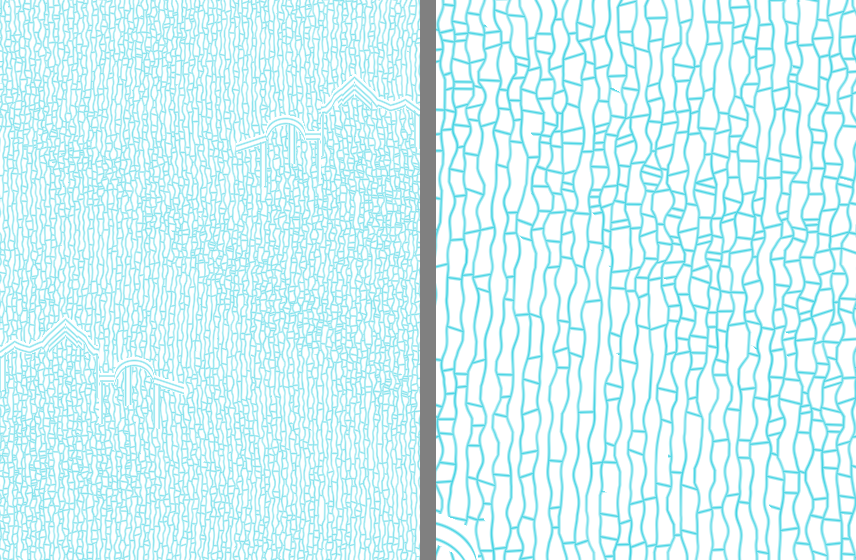
Left, the full canvas; right, a detail of the centre.
This pattern is drawn by a WebGL 2 fragment shader. Its source:

```glsl
#version 300 es
precision highp float;
// Fine cyan ladder strokes in wavy upright columns, with two mirrored roof ridges.

uniform vec2 u_resolution;
out vec4 fragColor;

const vec3 PAPER = vec3(1.0);
const vec3 INK = vec3(0.30, 0.835, 0.895);
const float COLUMNS = 91.0;      // upright lines across the width
const float RUNG_GAP = 0.0175;   // height of one rung slot
const float STROKE = 0.00095;    // half width of a stroke

float hash(vec2 p) {
  vec3 q = fract(vec3(p.xyx) * 0.1031);
  q += dot(q, q.yzx + 33.33);
  return fract((q.x + q.y) * q.z);
}

vec2 gradient(vec2 cell) {
  float angle = 6.2832 * hash(cell);
  return vec2(cos(angle), sin(angle));
}

float gradientNoise(vec2 p) {
  vec2 i = floor(p), f = p - i;
  vec2 u = f * f * (3.0 - 2.0 * f);
  vec2 e = vec2(1.0, 0.0);
  float low = mix(dot(gradient(i), f), dot(gradient(i + e), f - e), u.x);
  float high = mix(dot(gradient(i + e.yx), f - e.yx), dot(gradient(i + 1.0), f - 1.0), u.x);
  return mix(low, high, u.y);
}

// Coverage of a stroke at a distance, softened by about a pixel
float stroke(float dist, float halfWidth, float soft) {
  return clamp((halfWidth + soft - abs(dist)) / (2.0 * soft), 0.0, 1.0);
}

// Horizontal place of an upright line, with short angular jogs
float lineX(float id, float y, float rough) {
  float jog = gradientNoise(vec2(y * 46.0, id * 3.7 + 0.4));
  return (id + rough * clamp(jog * 3.0, -1.0, 1.0)) / COLUMNS;
}

// Tilted rungs inside one column
float rungs(vec2 p, float middle, float id, float density, float soft) {
  float slot = floor(p.y / RUNG_GAP + hash(vec2(id, 5.0)));
  float ink = 0.0;
  for (float k = -1.0; k <= 1.0; k++) {
    vec2 key = vec2(id, slot + k);
    float y = (key.y + 0.2 + 0.6 * hash(key + 11.0) - hash(vec2(id, 5.0))) * RUNG_GAP;
    float tilt = 0.7 * (hash(key + 37.0) - 0.5);
    float dist = p.y - y - tilt * (p.x - middle);
    float present = step(hash(key + 71.0), density);
    float doubled = step(hash(key + 93.0), density - 0.7);
    ink = max(ink, present * stroke(dist, STROKE, soft));
    ink = max(ink, doubled * stroke(dist - 0.0055, STROKE, soft));
  }
  return ink;
}

// All ladders around a point
float ladders(vec2 p, float density, float soft) {
  float rough = mix(0.17, 0.36, density);
  float first = floor(p.x * COLUMNS), ink = 0.0;
  for (float k = -1.0; k <= 1.0; k++) {
    float id = first + k;
    float left = lineX(id, p.y, rough), right = lineX(id + 1.0, p.y, rough);
    float slope = (lineX(id, p.y + 0.001, rough) - left) / 0.001;
    float weight = 0.92 + 0.3 * gradientNoise(vec2(p.y * 30.0, id * 2.3));
    ink = max(ink, weight * stroke((p.x - left) / sqrt(1.0 + slope * slope), STROKE, soft));
    if (p.x >= left && p.x < right) {
      float share = density + 0.24 * (mod(id, 2.0) - 0.5);
      ink = max(ink, rungs(p, 0.5 * (left + right), id, share, soft));
    }
  }
  return ink;
}

float roof(float x, float centre, float halfSpan, float rise) {
  return rise * max(0.0, 1.0 - abs(x - centre) / halfSpan);
}

// Skyline of roofs, a wall, an arch and a falling eave
float skyline(float x) {
  float roofs = 0.495 + 0.028 * smoothstep(0.03, 0.12, x) - 0.022 * smoothstep(0.18, 0.236, x);
  roofs += roof(x, 0.035, 0.035, 0.025) + roof(x, 0.156, 0.055, 0.05) + roof(x, 0.205, 0.02, 0.012);
  float span = (x - 0.32) / 0.046;
  float arch = 0.438 + 0.037 * sqrt(max(0.0, 1.0 - span * span));
  float eave = 0.43 - 0.33 * (x - 0.375);
  return x < 0.236 ? roofs : (x < 0.367 ? arch : eave);
}

// Ridge layer: x is its ink, y is its blank margin
vec2 ridge(vec2 p, float soft) {
  float top = skyline(p.x);
  float slope = clamp((skyline(p.x + 0.002) - skyline(p.x - 0.002)) / 0.004, -1.2, 1.2);
  float dist = (p.y - top) / sqrt(1.0 + slope * slope);
  float inside = step(p.x, 0.437);
  float stack = roof(p.x, 0.156, 0.04, 1.0) > 0.0 ? 0.033 : 0.016;
  float blank = step(-stack, dist) * step(dist, 0.008);
  float ink = max(stroke(dist, STROKE, soft), stroke(dist + 0.012, STROKE, soft));
  if (stack > 0.02) ink = max(ink, max(stroke(dist + 0.021, STROKE, soft), stroke(dist + 0.03, STROKE, soft)));
  // Posts hang from the skyline
  for (float k = 0.0; k < 4.0; k++) {
    float centre = k < 1.0 ? 0.006 : 0.237 + 0.068 * (k - 1.0);
    float across = abs(p.x - centre);
    float reach = 0.09 + 0.03 * hash(vec2(k, 8.0));
    float below = step(p.y, top - 0.01) * step(top - reach, p.y);
    blank = max(blank, below * step(across, 0.009));
    ink = max(ink, below * stroke(across - 0.006, STROKE, soft));
  }
  return inside * vec2(ink, blank);
}

void main() {
  vec2 p = gl_FragCoord.xy / u_resolution.x;
  float soft = 1.05 / u_resolution.x;
  // Dense diagonal drift beside a calmer one
  float drift = (p.y + 0.71 * p.x - 1.09) / 1.23;
  float density = 0.56 + 0.45 * gradientNoise(p * 4.0 + 3.0);
  density += 0.35 * exp(-pow(drift / 0.06, 2.0)) - 0.3 * exp(-pow((drift + 0.17) / 0.09, 2.0));
  // The ridge repeats, mirrored and raised, on the right
  vec2 local = p.x < 0.5 ? p : vec2(1.0 - p.x, p.y - 0.576);
  float depth = skyline(local.x) - local.y;
  density += 0.25 * smoothstep(0.02, 0.08, depth) * smoothstep(0.45, 0.2, depth) * smoothstep(0.45, 0.3, local.x);
  density = clamp(density, 0.2, 1.0);
  // Slow lean of the columns
  vec2 leaned = p + vec2(0.025 * gradientNoise(p * vec2(2.0, 3.0)), 0.0);
  vec2 motif = ridge(local, soft);
  float ink = max(ladders(leaned, density, soft) * (1.0 - motif.y), motif.x);
  fragColor = vec4(mix(PAPER, INK, ink), 1.0);
}
```
